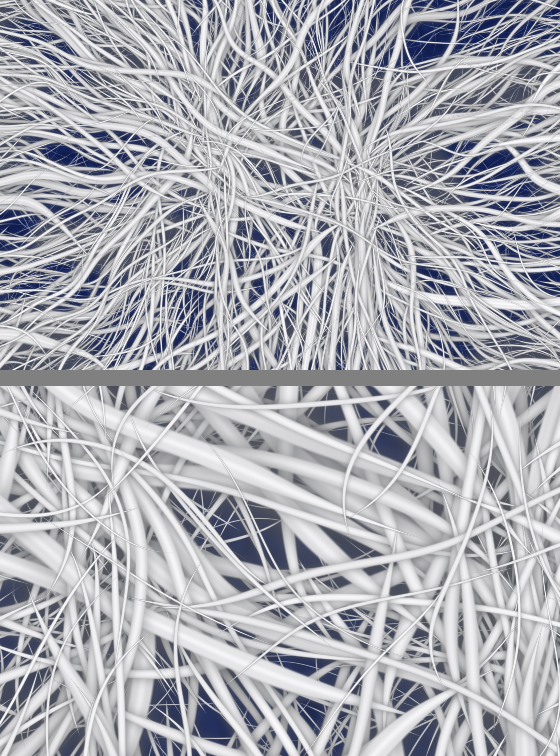
Top, the full canvas; bottom, a detail of the centre.
Reproduce this pattern procedurally as a Shadertoy shader.

```glsl
// Dense web of pale branching fibres fanning out of two trunks over deep blue.

const vec3 DEEP_BLUE   = vec3(0.065, 0.12, 0.33);
const vec3 SHADOW_GREY = vec3(0.35, 0.355, 0.37);
const vec3 FIBRE_TINT  = vec3(0.99, 0.99, 1.0);
const vec2 LEFT_HUB    = vec2(-0.17, 0.08);
const vec2 RIGHT_HUB   = vec2(0.19, 0.0);
const vec2 PATCH_SCALE = vec2(5.0, 7.5); // frequency of crowded and open patches
const int   HAIR_LAYERS  = 2;
const int   LAYERS       = 9;
const int   HUB_STRANDS  = 110;
const float HAIR_CELL    = 0.055;
const float HAIR_WIDTH   = 0.022;
const float FIBRE_CELL   = 0.062;   // cell size of the rearmost fibres
const float CELL_GROWTH  = 0.026;   // added per layer towards the front
const float FIBRE_WIDTH  = 0.056;   // half width of a fibre, in cells
const float WEB_CELL     = 0.085;   // thin fibres in front of everything
const float WEB_WIDTH    = 0.028;
const float REACH        = 1.7;     // half length of a fibre, in cells
const float FRINGE       = 0.38;    // strength of the grey halo
const float WARP         = 0.045;   // waviness shared by neighbouring fibres

vec4 hash4(vec3 p) {
    vec4 q = fract(p.xyzx * vec4(0.1031, 0.1030, 0.0973, 0.1099));
    q += dot(q, q.wzxy + 33.33);
    return fract((q.xxyz + q.yzzw) * q.zywx);
}

float valueNoise(vec2 p) {
    vec2 i = floor(p), f = fract(p);
    f = f * f * (3.0 - 2.0 * f);
    float low  = mix(hash4(vec3(i, 7.0)).x, hash4(vec3(i + vec2(1, 0), 7.0)).x, f.x);
    float high = mix(hash4(vec3(i + vec2(0, 1), 7.0)).x, hash4(vec3(i + 1.0, 7.0)).x, f.x);
    return mix(low, high, f.y);
}

vec2 rotateInto(vec2 p, float angle) {
    float c = cos(angle), s = sin(angle);
    return vec2(c * p.x + s * p.y, c * p.y - s * p.x);
}

float trunkGlow(vec2 q) {
    return exp(-q.x * q.x * 70.0 - q.y * q.y * 12.0);
}

// Double-angle vector: radial around a hub, upright inside its trunk
vec2 hubFlow(vec2 q) {
    float r2 = dot(q, q);
    vec2 radial = vec2(q.x * q.x - q.y * q.y, 2.0 * q.x * q.y);
    return radial / ((r2 + 0.01) * (r2 + 0.05)) - vec2(15.0 * trunkGlow(q), 0.0);
}

float flowAngle(vec2 p) {
    vec2 flow = hubFlow(p - LEFT_HUB) + hubFlow(p - RIGHT_HUB);
    flow.x += 3.0 * smoothstep(0.25, 0.6, abs(p.x));
    return 0.5 * atan(flow.y, flow.x);
}

// Lays one fibre with a flat bright streaked core and a tight grey halo
void layFibre(inout vec3 color, float dist, float width, float tone, float fringe) {
    float soft = 0.6 / iResolution.y;
    float presence = min(1.0, width / soft);
    float halo = exp(-dist * dist / (3.5 * width * width + 1e-7));
    color = mix(color, SHADOW_GREY, fringe * presence * halo);
    float rim = min(dist / width, 1.0);
    float fuzz = soft + 0.1 * width;
    float cover = presence * (1.0 - smoothstep(width - fuzz, width + fuzz, dist));
    float streak = 0.025 * (1.0 - cos(700.0 * dist));
    color = mix(color, FIBRE_TINT * tone * (1.0 - streak - 0.16 * rim * rim * rim), cover);
}

// Short curved fibres scattered on a grid and turned along the flow
void fibreLayer(inout vec3 color, vec2 p, float seed, float cell, float thickness,
                float spread, float tone, float fringe, float sparseShare) {
    vec2 home = floor(p / cell);
    for (int y = -2; y <= 2; y++)
    for (int x = -2; x <= 2; x++) {
        vec2 id = home + vec2(x, y);
        vec4 place = hash4(vec3(id, seed * 17.0 + 3.0));
        vec4 form = hash4(vec3(id, seed * 17.0 + 11.0));
        vec2 center = (id + place.xy) * cell;
        float crowd = smoothstep(0.25, 0.55, valueNoise(center * PATCH_SCALE));
        if (place.z > mix(sparseShare, 1.0, crowd)) continue;
        float angle = flowAngle(center) + (place.w - 0.5) * spread;
        vec2 q = rotateInto(p - center, angle) / (cell * REACH);
        if (abs(q.x) >= 1.0) continue;
        float bend = (form.x - 0.5) * 0.75, sway = (form.y - 0.5) * 0.7;
        float curve = bend * q.x * q.x + sway * q.x * (1.0 - q.x * q.x);
        float slope = 2.0 * bend * q.x + sway * (1.0 - 3.0 * q.x * q.x);
        float dist = abs(q.y - curve) * cell * REACH / sqrt(1.0 + slope * slope);
        float width = cell * thickness * mix(0.4, 1.3, form.z * form.z) * (1.0 - q.x * q.x);
        layFibre(color, dist, max(width, 1e-5), tone + 0.06 * (form.w - 0.5), fringe);
    }
}

// Long tapering branch that leaves a trunk and swings outwards
void hubStrand(inout vec3 color, vec2 p, int index) {
    vec4 place = hash4(vec3(float(index), 5.0, 41.0));
    vec4 form = hash4(vec3(float(index), 9.0, 73.0));
    vec2 hub = index % 2 == 0 ? LEFT_HUB : RIGHT_HUB;
    vec2 root = hub + (place.xy - 0.5) * vec2(0.2, 0.4);
    float angle = 6.2832 * place.z;
    angle += 0.28 * sin(2.0 * angle);
    vec2 q = rotateInto(p - root, angle);
    float span = mix(0.4, 1.0, place.w);
    if (q.x <= 0.0 || q.x >= span) return;
    float swing = (form.x - 0.5) * 0.36, phase = 6.2832 * form.y;
    float decay = exp(-6.0 * q.x);
    float curve = swing * (1.0 - decay) + 0.016 * sin(11.0 * q.x + phase);
    float slope = 6.0 * swing * decay + 0.176 * cos(11.0 * q.x + phase);
    float dist = abs(q.y - curve) / sqrt(1.0 + slope * slope);
    float width = mix(0.004, 0.013, form.z * form.z) * smoothstep(0.0, 0.16, q.x) * sqrt(1.0 - q.x / span);
    layFibre(color, dist, max(width, 1e-5), 0.935 + 0.04 * form.w, FRINGE);
}

void mainImage(out vec4 fragColor, in vec2 fragCoord) {
    vec2 p = (fragCoord - 0.5 * iResolution.xy) / iResolution.y;
    p += WARP * (vec2(valueNoise(p * 6.0 + 9.0), valueNoise(p * 6.0 + 31.0)) - 0.5);
    // Blue ground with grey haze behind trunks and crowded patches
    float haze = max(trunkGlow(p - LEFT_HUB), trunkGlow(p - RIGHT_HUB));
    haze = max(haze, 0.75 * smoothstep(0.45, 0.7, valueNoise(p * PATCH_SCALE)));
    vec3 color = DEEP_BLUE * (0.85 + 0.3 * valueNoise(p * 90.0));
    color = mix(color, SHADOW_GREY, 0.9 * haze);
    // Loose hairs, then fibres from back to front
    for (int i = 0; i < HAIR_LAYERS; i++)
        fibreLayer(color, p, float(i), HAIR_CELL, HAIR_WIDTH, 2.4, 0.84, 0.0, 1.0);
    for (int i = HAIR_LAYERS; i < LAYERS; i++) {
        float step = float(i - HAIR_LAYERS);
        float tone = mix(0.80, 0.965, step / float(LAYERS - HAIR_LAYERS - 1));
        fibreLayer(color, p, float(i), FIBRE_CELL + CELL_GROWTH * step, FIBRE_WIDTH, 1.05, tone, FRINGE, 0.42);
    }
    for (int i = 0; i < HUB_STRANDS; i++) hubStrand(color, p, i);
    // Thin bright web on top
    fibreLayer(color, p, float(LAYERS), WEB_CELL, WEB_WIDTH, 1.5, 0.95, 0.3, 0.5);
    fragColor = vec4(color, 1.0);
}
```
